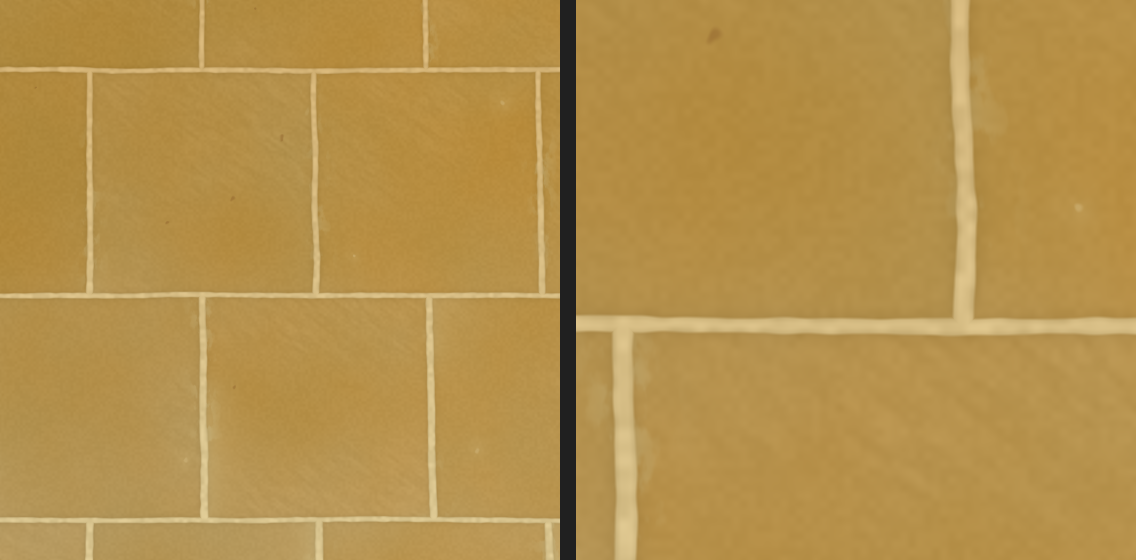
Left, the full canvas; right, a detail of the centre.
Give the GLSL for this texture, as a Shadertoy shader.

```glsl
// Glazed ochre wall tiles in running bond with thin pale grout and light wear.

float hash(vec2 p) {
    vec3 q = fract(p.xyx * 0.1031);
    q += dot(q, q.yzx + 33.33);
    return fract((q.x + q.y) * q.z);
}

float noise(vec2 p) {
    vec2 i = floor(p), f = fract(p);
    f = f * f * (3.0 - 2.0 * f);
    return mix(mix(hash(i), hash(i + vec2(1, 0)), f.x),
               mix(hash(i + vec2(0, 1)), hash(i + vec2(1, 1)), f.x), f.y);
}

float fbm(vec2 p) {
    float sum = 0.0, amp = 0.5;
    for (int i = 0; i < 4; i++) {
        sum += amp * noise(p);
        p = mat2(1.6, 1.2, -1.2, 1.6) * p + 7.3;
        amp *= 0.5;
    }
    return sum / 0.9375;
}

void mainImage(out vec4 fragColor, in vec2 fragCoord) {
    vec2 uv = fragCoord / iResolution.y;
    float pixel = 1.0 / iResolution.y;

    // Running bond: alternate rows shift by half a tile, joints wander slightly
    float gridY = (uv.y - 0.0715 + 0.004 * (noise(uv * vec2(9, 2) + 3.0) - 0.5)) / 0.4015;
    float row = floor(gridY);
    float pitch = 0.4035 + 0.011 * (0.6 - uv.y);
    float gridX = (uv.x - 0.16 + 0.004 * (noise(uv * vec2(3, 11) + 20.0) - 0.5)) / pitch;
    gridX -= 0.5 * (1.0 - mod(row, 2.0));
    vec2 tile = vec2(floor(gridX), row) + 17.0;
    vec2 local = fract(vec2(gridX, gridY)) - 0.5;

    // Distances to the joint edges; upright joints widen towards the bottom
    float roughness = 0.0016 * (noise(uv * 70.0) - 0.5);
    float distX = (0.5 - abs(local.x)) * pitch - (0.0071 - 0.0025 * uv.y) + roughness;
    float distY = (0.5 - abs(local.y)) * 0.4015 - 0.0047 + roughness;
    float edge = min(distX, distY);

    // Glaze: deep ochre above, paler below, with a tone for each tile
    float cloud = fbm(uv * 4.5 + tile * 3.7);
    float pale = smoothstep(0.95, 0.0, uv.y) * 0.65 + (cloud - 0.5) * 0.75;
    pale += 0.25 * (hash(tile) - 0.5) + 0.5 * dot(local, local);
    vec3 color = mix(vec3(0.70, 0.535, 0.225), vec3(0.73, 0.61, 0.375), clamp(pale, 0.0, 1.0));
    color += vec3(0.025, 0.01, -0.005) * (smoothstep(0.2, 0.9, uv.x) - 0.5);
    color += vec3(0.035, 0.0, -0.02) * (fbm(uv * 6.0 + tile * 9.1) - 0.5);

    // Fine grain and faint slanting brush marks
    vec2 slant = mat2(0.8, 0.6, -0.6, 0.8) * uv;
    color += 0.022 * (noise(uv * 210.0) - 0.5);
    color += 0.025 * (noise(slant * vec2(35, 150)) - 0.5) * smoothstep(0.45, 0.7, cloud);

    // Chalky haze and chipped residue beside some upright joints
    float haze = smoothstep(0.5, 0.8, noise(uv * vec2(5, 4) + tile * 2.3));
    haze *= smoothstep(0.75, 0.15, uv.y) * exp(-max(distX, 0.0) * 38.0);
    float flake = smoothstep(0.52, 0.72, fbm(uv * vec2(75, 40))) * exp(-max(distX, 0.0) * 70.0);
    flake *= smoothstep(0.5, 0.75, noise(uv * vec2(6, 7) + 41.0));
    color = mix(color, vec3(0.79, 0.71, 0.49), clamp(0.45 * haze + 0.5 * flake, 0.0, 0.7));

    // Scattered soft scuffs and small light or dark specks
    for (int i = 0; i < 12; i++) {
        vec2 seed = vec2(float(i) * 3.1 + 2.0, 8.7);
        vec2 offset = uv - vec2(hash(seed), hash(seed + 5.3));
        float kind = hash(seed + 11.9);
        float size = mix(0.003, 0.008, hash(seed + 19.4));
        offset += size * (vec2(noise(uv * 120.0), noise(uv * 120.0 + 50.0)) - 0.5);
        float speck = smoothstep(size, size * 0.25, length(offset));
        float scuff = exp(-dot(offset, offset) / (size * size * 12.0)) * fbm(uv * 60.0);
        vec3 stain = kind > 0.5 ? vec3(0.83, 0.73, 0.51) : vec3(0.56, 0.38, 0.17);
        color = mix(color, stain, 0.45 * speck);
        color = mix(color, vec3(0.80, 0.69, 0.45), 0.4 * scuff * step(0.5, kind));
    }

    // Slightly darker glaze rim, then grout with a lighter core
    color -= vec3(0.045, 0.04, 0.03) * exp(-max(edge, 0.0) * 260.0);
    vec3 grout = mix(vec3(0.84, 0.76, 0.55), vec3(0.82, 0.69, 0.45), smoothstep(0.1, 1.0, uv.y));
    grout += 0.07 * (noise(uv * 130.0) - 0.5);
    grout += 0.05 * smoothstep(0.0, -0.004, edge) - 0.025;
    float soft = max(0.0012, pixel);
    color = mix(color, grout, 0.95 * smoothstep(soft, -soft, edge));

    fragColor = vec4(clamp(color, 0.0, 1.0), 1.0);
}
```
